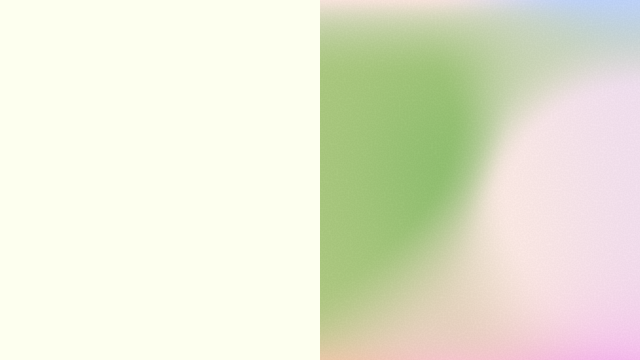
This background is drawn by a Shadertoy shader. Its source:

```glsl
// Plain ivory panel beside a soft, grainy blend of leaf green, blush, pink and sky blue.

const vec3 IVORY = vec3(0.992, 1.0, 0.937);
const vec3 SAGE = vec3(0.79, 0.83, 0.70);
const vec3 SAND = vec3(0.88, 0.83, 0.73);
const vec3 MEADOW = vec3(0.67, 0.78, 0.50);
const vec3 LEAF = vec3(0.57, 0.745, 0.44);
const vec3 BLUSH = vec3(0.98, 0.91, 0.88);
const vec3 LILAC = vec3(0.94, 0.87, 0.925);
const vec3 PEACH = vec3(0.92, 0.78, 0.66);
const vec3 ROSE = vec3(0.965, 0.77, 0.81);
const vec3 ORCHID = vec3(0.96, 0.71, 0.92);
const vec3 PETAL = vec3(0.97, 0.89, 0.86);
const vec3 SKY = vec3(0.74, 0.82, 0.97);

// 1 inside (negative distance), 0 outside, with a soft border
float softInside(float distance, float softness) {
    return 1.0 - smoothstep(-softness, softness, distance);
}

// Bell-shaped glow around a centre
float glow(vec2 p, vec2 centre, vec2 radius) {
    vec2 q = (p - centre) / radius;
    return exp(-dot(q, q));
}

vec2 hash22(vec2 p) {
    vec3 q = fract(vec3(p.xyx) * vec3(0.1031, 0.1030, 0.0973));
    q += dot(q, q.yzx + 33.33);
    return fract((q.xx + q.yz) * q.zy);
}

// Cellular noise: distance to the nearest scattered point
float cellular(vec2 p) {
    vec2 cell = floor(p);
    float nearest = 2.0;
    for (int y = -1; y <= 1; y++) {
        for (int x = -1; x <= 1; x++) {
            vec2 neighbour = cell + vec2(x, y);
            nearest = min(nearest, distance(p, neighbour + hash22(neighbour)));
        }
    }
    return nearest;
}

// p is in canvas heights; across runs from 0 to 1 over the right panel
vec3 blendedPanel(vec2 p, float across) {
    // Muted backdrop, warmer towards the bottom
    vec3 color = mix(SAND, SAGE, smoothstep(0.1, 0.65, p.y));

    // Large blush disc with a softer lower rim
    float disc = distance(p, vec2(1.80, 0.37)) - 0.47;
    float rim = mix(0.16, 0.07, smoothstep(0.15, 0.5, p.y));
    rim += 0.04 * smoothstep(0.6, 0.9, p.y);
    vec3 blush = mix(BLUSH, LILAC, smoothstep(0.45, 1.1, across + 0.25 * (p.y - 0.4)));
    color = mix(color, blush, softInside(disc, rim));

    // Green field bounded by a curve on the right and a fade at the top
    float sag = max(0.72 - p.y, 0.0);
    float edge = p.x - 1.34 + 0.88 * sag * sag;
    float softness = mix(0.24, 0.09, smoothstep(0.05, 0.5, p.y));
    softness += 0.08 * smoothstep(0.65, 0.9, p.y);
    float field = softInside(edge, softness) * softInside(p.y - 0.90, 0.12);
    vec3 green = mix(MEADOW, LEAF, glow(p, vec2(1.26, 0.52), vec2(0.26, 0.34)));
    color = mix(color, green, field);

    // Warm light along the bottom, rising at the right corner
    vec3 warm = mix(PEACH, ROSE, smoothstep(0.0, 0.45, across));
    warm = mix(warm, ORCHID, smoothstep(0.45, 0.95, across));
    float warmHeight = mix(0.065, 0.12, smoothstep(0.3, 1.0, across));
    color = mix(color, warm, 0.95 * exp(-p.y / warmHeight));

    // Pale light along the top, turning blue at the right corner
    float below = 1.0 - p.y;
    vec3 pale = mix(PETAL, SKY, smoothstep(0.3, 0.9, across));
    color = mix(color, pale, 0.95 * exp(-pow(below / 0.045, 1.3)));
    return mix(color, SKY, 0.75 * glow(p, vec2(1.80, 1.0), vec2(0.28, 0.14)));
}

void mainImage(out vec4 fragColor, in vec2 fragCoord) {
    vec2 uv = fragCoord / iResolution.xy;
    vec2 p = vec2(uv.x * 16.0 / 9.0, uv.y);

    vec3 panel = blendedPanel(p, 2.0 * uv.x - 1.0);
    panel += 0.025 * (cellular(p * 190.0) - 0.45); // fine grain

    float pixel = 1.0 / iResolution.x;
    float rightSide = smoothstep(-0.5 * pixel, 0.5 * pixel, uv.x - 0.5);
    fragColor = vec4(mix(IVORY, panel, rightSide), 1.0);
}
```
